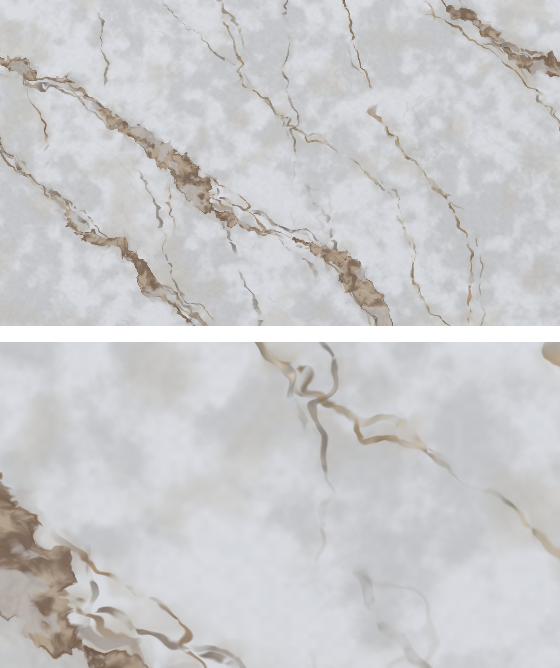
Top, the full canvas; bottom, a detail of the centre.
Reproduce this texture procedurally as a Shadertoy shader.

```glsl
// Polished white marble crossed by ragged brown veins and thin rust or grey cracks.
// Each vein is a slanted line bent by noise along its length; broad veins swell
// and carry fine grainy strands, over a cloudy, mottled cool white ground.

float hash(vec2 p) {
    return fract(sin(dot(p, vec2(127.1, 311.7))) * 43758.5453);
}

float noise(vec2 p) {
    vec2 cell = floor(p), f = fract(p);
    f = f * f * (3.0 - 2.0 * f);
    return mix(mix(hash(cell), hash(cell + vec2(1, 0)), f.x),
               mix(hash(cell + vec2(0, 1)), hash(cell + vec2(1, 1)), f.x), f.y);
}

float fbm(vec2 p) {
    float sum = 0.0, amplitude = 0.5;
    for (int i = 0; i < 5; i++) {
        sum += amplitude * noise(p);
        p = mat2(1.6, 1.2, -1.2, 1.6) * p + 3.7;
        amplitude *= 0.5;
    }
    return sum;
}

// Along (x) and across (y) a wandering vein; seeds with one whole part share a course
vec2 veinFrame(vec2 p, vec2 start, float angle, float seed) {
    vec2 dir = vec2(cos(angle), sin(angle));
    p -= start;
    float along = dot(p, dir);
    float across = dot(p, vec2(-dir.y, dir.x));
    across += 0.14 * (noise(vec2(along * 2.4, floor(seed) * 7.0)) - 0.5);
    across += 0.06 * (noise(vec2(along * 7.0, seed * 13.7)) - 0.5);
    across += 0.02 * (noise(vec2(along * 26.0, seed * 5.3)) - 0.5);
    return vec2(along, across);
}

// Thin grainy crack, broken along its length, with a faint patchy stain around it
vec3 paintStrand(vec3 color, vec2 p, vec2 start, float angle, float len, float seed, vec3 tint) {
    vec2 q = veinFrame(p, start, angle, seed);
    float extent = smoothstep(-0.02, 0.03, q.x) * (1.0 - smoothstep(len - 0.08, len, q.x));
    float presence = extent * smoothstep(0.30, 0.56, fbm(p * 13.0 + seed * 3.1));
    float grain = noise(p * 95.0 + seed);
    float width = 0.0045 * noise(vec2(q.x * 22.0, seed)) * (0.3 + grain);
    float line = 1.0 - smoothstep(width, width + 0.0032, abs(q.y));
    line *= smoothstep(0.12, 0.42, grain);
    float stain = exp(-abs(q.y) * 75.0) * presence * smoothstep(0.3, 0.65, noise(p * 42.0));
    color = mix(color, vec3(0.73, 0.70, 0.65), 0.5 * stain);
    vec3 lineColor = tint * (0.72 + 0.45 * noise(p * 70.0 + 9.0));
    return mix(color, lineColor, 0.9 * line * presence);
}

// Swelling brown band with crumbled edges, pale inclusions and companion strands
vec3 paintBand(vec3 color, vec2 p, vec2 start, float angle, float phase, float size, float seed) {
    for (int i = 0; i < 4; i++) {
        vec3 tint = mix(vec3(0.54, 0.43, 0.32), vec3(0.62, 0.60, 0.59), float(i) * 0.3);
        color = paintStrand(color, p, start, angle, 3.0, seed + 0.23 * float(i), tint);
    }
    vec2 q = veinFrame(p, start, angle, seed);
    float swell = 0.5 + 0.5 * cos(9.0 * q.x - phase);
    swell *= 0.6 + 0.6 * noise(vec2(q.x * 11.0, seed));
    float ragged = 0.055 * (fbm(p * 22.0 + seed) - 0.48) + 0.03 * (fbm(p * 60.0) - 0.48);
    float depth = size * (0.06 + 0.94 * swell) - abs(q.y) - ragged;
    float body = smoothstep(-0.002, 0.002, depth);
    float rim = 1.0 - smoothstep(0.001, 0.008, depth);

    float speckle = 0.5 * fbm(p * 34.0) + 0.5 * fbm(p * 85.0 + 4.0);
    vec3 brown = mix(vec3(0.47, 0.39, 0.33), vec3(0.70, 0.63, 0.55),
                     smoothstep(0.32, 0.62, speckle));
    float inclusion = smoothstep(0.56, 0.63, fbm(p * vec2(17.0, 25.0) + 8.0));
    brown = mix(brown, vec3(0.74, 0.73, 0.73), 0.7 * inclusion);
    float rimPatch = smoothstep(0.45, 0.7, noise(p * 38.0 + 5.0));
    brown = mix(brown, vec3(0.40, 0.30, 0.23), 0.7 * rim * rimPatch);

    float halo = smoothstep(-0.025, 0.0, depth) * smoothstep(0.42, 0.60, fbm(p * 24.0 + 2.0));
    color = mix(color, vec3(0.68, 0.66, 0.64), 0.5 * halo);
    return mix(color, brown, 0.93 * body);
}

// Cool white ground with clouds, fine mottling, warm blotches and hairline flaws
vec3 marbleGround(vec2 p) {
    float cloud = 0.45 * fbm(p * 5.0) + 0.55 * fbm(p * 24.0 + 21.0);
    vec3 color = mix(vec3(0.765, 0.773, 0.785), vec3(0.84, 0.85, 0.87),
                     smoothstep(0.35, 0.58, cloud));
    float blotch = smoothstep(0.55, 0.72, fbm(p * 8.0 + 60.0));
    color = mix(color, vec3(0.76, 0.745, 0.715), 0.5 * blotch);
    float flaw = 1.0 - smoothstep(0.0, 0.012, abs(fbm(p * 4.0 + 33.0) - 0.5));
    flaw *= smoothstep(0.54, 0.70, fbm(p * 9.0 + 90.0));
    color = mix(color, vec3(0.68, 0.66, 0.63), 0.25 * flaw);
    color += 0.022 * (noise(p * 120.0) - 0.5);
    return color + 0.012 * (p.y - 0.45 * p.x);
}

void mainImage(out vec4 fragColor, in vec2 fragCoord) {
    vec2 p = fragCoord / iResolution.y;
    vec3 color = marbleGround(p);
    p += 0.06 * (vec2(fbm(p * 9.0), fbm(p * 9.0 + 40.0)) - 0.48);
    p += 0.014 * (vec2(noise(p * 48.0), noise(p * 48.0 + 17.0)) - 0.5);

    // Grey cracks, steeper than the main veins
    for (int i = 0; i < 6; i++) {
        float k = float(i);
        vec2 start = vec2(0.24 + 0.15 * k, 1.02 - 0.55 * mod(k, 2.0));
        float angle = -1.5 + 0.7 * hash(vec2(k, 4.0));
        color = paintStrand(color, p, start, angle, 0.6, 20.0 + k, vec3(0.63, 0.60, 0.57));
    }
    // Short rust spurs leaving the main diagonal
    for (int i = 0; i < 5; i++) {
        float k = float(i);
        vec2 start = vec2(0.12, 0.80) + 0.2 * k * vec2(0.81, -0.59);
        float angle = -1.3 + 1.5 * hash(vec2(k, 9.0));
        color = paintStrand(color, p, start, angle, 0.3, 50.0 + k, vec3(0.58, 0.48, 0.38));
    }
    // Long rust cracks down the right half, each with a paler companion
    for (int i = 0; i < 6; i++) {
        float k = floor(float(i) / 2.0), companion = mod(float(i), 2.0);
        float angle = -0.9 - 0.2 * mod(k, 2.0);
        vec3 tint = mix(vec3(0.60, 0.51, 0.40), vec3(0.72, 0.68, 0.62), companion);
        color = paintStrand(color, p, vec2(0.62 + 0.36 * k, 1.03), angle, 1.6,
                            30.0 + k + 0.37 * companion, tint);
    }
    // Broad veins: lower left, upper right, then the main diagonal
    color = paintBand(color, p, vec2(-0.03, 0.61), -0.81, 5.0, 0.025, 3.0);
    color = paintBand(color, p, vec2(1.25, 1.03), -0.35, 4.0, 0.021, 7.0);
    color = paintBand(color, p, vec2(-0.03, 0.90), -0.63, 0.0, 0.035, 11.0);
    fragColor = vec4(clamp(color, 0.0, 1.0), 1.0);
}
```
